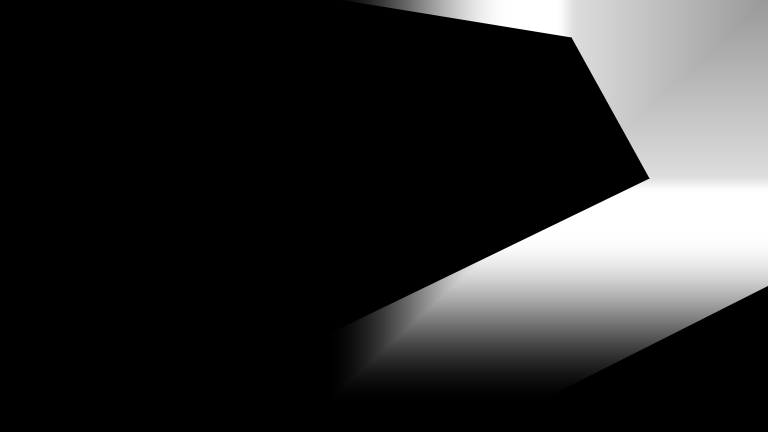
Give the GLSL for this background, as a Shadertoy shader.

```glsl
// A dark angular slab with a folded metallic band of light behind it.
// One brightness profile runs along x and along y, joined on a mitred
// diagonal; black half planes then cut out the slab and the lower corner.

const vec3 BLACK = vec3(0.0);
const vec3 LIGHT = vec3(1.0);

// Signed distance to the line from a to b, positive on its right side.
float rightOf(vec2 p, vec2 a, vec2 b) {
    vec2 dir = normalize(b - a);
    return dot(p - a, vec2(dir.y, -dir.x));
}

// Coverage of a region whose inside has positive distance.
float coverage(float dist, float pixel) {
    return clamp(dist / pixel + 0.5, 0.0, 1.0);
}

// Position across the band: the smaller of the two mitred directions.
float foldedPosition(vec2 p, vec2 corner, float slope) {
    return min(p.x, corner.x - slope * (corner.y - p.y));
}

// Black rising to a white ridge, a quick drop, then a slow fall to grey.
float metalProfile(float s) {
    float rise = smoothstep(0.752, 1.185, s);
    float drop = 0.14 * smoothstep(1.287, 1.338, s);
    float fall = 0.26 * clamp((s - 1.338) / 0.44, 0.0, 1.0);
    return rise - drop - fall;
}

// Slab bounded by its top, right and lower edges.
float slabDistance(vec2 p) {
    vec2 topLeft = vec2(0.8333, 0.9931);
    vec2 shoulder = vec2(1.3229, 0.9132);
    vec2 tip = vec2(1.5035, 0.5868);
    vec2 lowerLeft = vec2(0.787, 0.2396);
    float top = rightOf(p, topLeft, shoulder);
    float side = rightOf(p, shoulder, tip);
    float lower = rightOf(p, tip, lowerLeft);
    return min(top, min(side, lower));
}

void mainImage(out vec4 fragColor, in vec2 fragCoord) {
    // Height is one unit; width follows the 16:9 layout.
    float aspect = 16.0 / 9.0;
    vec2 p = fragCoord / iResolution.xy * vec2(aspect, 1.0);
    float pixel = 1.0 / iResolution.y;

    // Folded light
    float s = foldedPosition(p, vec2(aspect, 1.0), 1.097);
    vec3 color = mix(BLACK, LIGHT, metalProfile(s));

    // Dark slab and lower right corner
    float corner = rightOf(p, vec2(1.25, 0.0718), vec2(aspect, 0.338));
    float dark = max(slabDistance(p), corner);
    color = mix(color, BLACK, coverage(dark, pixel));

    fragColor = vec4(color, 1.0);
}
```
